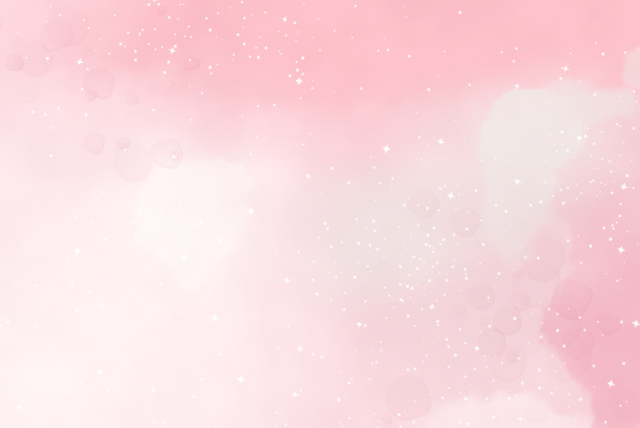
This background is drawn by a Shadertoy shader. Its source:

```glsl
// Pale pink watercolour sky with soft clouds, round paint blots, dust and sparkles.
#define WARP 0.17
#define FRAY 0.085
#define GRAIN 0.050
#define TERRACES 16.0
#define DUST_CELL 0.027
#define DUST_SIZE 0.0036
#define STAR_CELL 0.155
#define STAR_SIZE 0.0150
#define BLOT_COUNT 44
#define BLOT_TINT 0.38

const vec3 MILK  = vec3(1.00, 0.935, 0.946);
const vec3 WHITE = vec3(1.00, 0.978, 0.980);
const vec3 PETAL = vec3(0.978, 0.855, 0.876);
const vec3 BLUSH = vec3(0.988, 0.748, 0.785);
const vec3 ROSE  = vec3(0.952, 0.705, 0.760);
const vec3 MAUVE = vec3(0.955, 0.830, 0.853);
const vec3 PEARL = vec3(0.935, 0.908, 0.898);

float hash(vec2 p) {
    return fract(sin(dot(p, vec2(127.1, 311.7))) * 43758.5453);
}

vec2 hash2(vec2 p) {
    return vec2(hash(p), hash(p + 37.3));
}

float noise(vec2 p) {
    vec2 i = floor(p), f = fract(p);
    f = f * f * (3.0 - 2.0 * f);
    return mix(mix(hash(i), hash(i + vec2(1, 0)), f.x),
               mix(hash(i + vec2(0, 1)), hash(i + vec2(1, 1)), f.x), f.y);
}

float fbm(vec2 p) {
    float sum = 0.0, amp = 0.5;
    for (int i = 0; i < 5; i++) {
        sum += amp * noise(p);
        p = mat2(1.6, 1.2, -1.2, 1.6) * p + 5.2;
        amp *= 0.5;
    }
    return sum;
}

// Elliptic stain: one inside, fading to zero across its softness
float wash(vec2 p, vec2 centre, vec2 radius, float softness) {
    float d = length((p - centre) / radius);
    return 1.0 - smoothstep(1.0 - softness, 1.0 + softness, d);
}

float bell(vec2 p, vec2 centre, vec2 spread) {
    vec2 d = (p - centre) / spread;
    return exp(-dot(d, d));
}

// Large colour fields, from the paper up to the cloud edges
vec3 paint(vec2 p) {
    vec2 q = p + WARP * (vec2(fbm(p * 4.5), fbm(p * 4.5 + 19.7)) - 0.48);
    vec2 s = mix(p, q, 0.7);
    q += FRAY * (vec2(fbm(p * 15.0 + 3.1), fbm(p * 15.0 + 41.3)) - 0.48);
    vec3 col = mix(MILK, PETAL, smoothstep(0.35, 0.95, s.x));
    col = mix(col, PETAL, 0.6 * bell(s, vec2(0.0, 0.76), vec2(0.40, 0.25)));
    col = mix(col, WHITE, 0.5 * bell(s, vec2(0.0, 0.10), vec2(0.28, 0.20)));
    // Blush across the top, sagging toward the middle
    float sag = 0.81 - 0.12 * exp(-pow((q.x - 0.85) / 0.34, 2.0));
    float top = mix(smoothstep(-0.26, 0.17, s.y - sag), smoothstep(-0.05, 0.06, q.y - sag), 0.25);
    col = mix(col, BLUSH, top * mix(0.40, 0.97, smoothstep(0.0, 0.42, q.x)));
    // Muted middle and lower right
    col = mix(col, MAUVE, 0.85 * wash(s, vec2(1.16, 0.36), vec2(0.32, 0.27), 0.5));
    col = mix(col, PEARL, 0.65 * wash(s, vec2(0.92, 0.44), vec2(0.18, 0.13), 0.8));
    col = mix(col, PEARL, 0.30 * wash(s, vec2(1.10, 0.63), vec2(0.16, 0.13), 0.7));
    // Rose bank on the right
    float bank = mix(smoothstep(-0.07, 0.12, q.x - 1.32),
                     smoothstep(-0.008, 0.015, q.x - 1.31 - 0.03 * sin(q.y * 19.0)), 0.55);
    bank *= 1.0 - smoothstep(0.46, 0.86, q.y);
    bank *= smoothstep(-0.03, 0.06, q.y);
    col = mix(col, ROSE, bank * mix(0.92, 0.52, smoothstep(0.22, 0.5, q.y)));
    // Bright clouds
    float cloud = wash(q, vec2(1.25, 0.69), vec2(0.12, 0.10), 0.09);
    cloud = max(cloud, 0.70 * wash(q, vec2(1.22, 0.54), vec2(0.08, 0.14), 0.25));
    cloud = max(cloud, 0.75 * wash(q, vec2(1.37, 0.77), vec2(0.11, 0.06), 0.25));
    cloud = max(cloud, 0.6 * wash(q, vec2(1.48, 0.86), vec2(0.05, 0.05), 0.25));
    col = mix(col, PEARL, 0.45 * wash(s, vec2(1.28, 0.66), vec2(0.17, 0.16), 0.5));
    col = mix(col, PEARL, 0.75 * cloud);
    col = mix(col, WHITE, 0.45 * wash(q, vec2(0.47, 0.49), vec2(0.125, 0.13), 0.1));
    col = mix(col, WHITE, 0.55 * wash(s, vec2(0.45, 0.48), vec2(0.16, 0.15), 0.7));
    col = mix(col, MILK, 0.7 * wash(q, vec2(1.16, 0.02), vec2(0.18, 0.07), 0.3));
    // Terraced pigment, like layers dried one over another
    float level = fbm(p * 8.0) * TERRACES;
    float layer = floor(level) + smoothstep(0.85, 1.0, fract(level));
    return col + GRAIN * vec3(0.6, 1.0, 0.9) * (layer / TERRACES - 0.46);
}

// Round stains gathered at upper left and lower right, darker along one rim
float blots(vec2 p) {
    float ink = 0.0;
    vec2 wobble = p + 0.012 * (vec2(noise(p * 35.0), noise(p * 35.0 + 9.0)) - 0.5);
    for (int i = 0; i < BLOT_COUNT; i++) {
        vec2 seed = vec2(float(i), 4.7);
        vec2 h = hash2(seed) + hash2(seed + 11.0) - 1.0;
        vec2 centre = i % 2 == 0 ? vec2(0.17, 0.77) + h * vec2(0.36, 0.34)
                                 : vec2(1.18, 0.27) + h * vec2(0.36, 0.36);
        float r = mix(0.012, 0.058, pow(hash(seed + 23.0), 1.5));
        vec2 d = wobble - centre;
        float gap = length(d) - r;
        float rim = exp(-abs(gap) / 0.005) * smoothstep(-r, r, d.x - d.y);
        float body = 1.0 - smoothstep(-0.0015, 0.0015, gap);
        ink += body * (0.30 + 0.5 * rim) * mix(0.3, 1.0, hash(seed + 31.0));
    }
    return min(ink, 1.0);
}

// One turned sheet of fine white specks, thickest in drifting bands
float dust(vec2 p, float px, float turn) {
    float density = 0.05 + 0.30 * bell(p, vec2(0.56, 0.92), vec2(0.25, 0.16))
        + 0.42 * bell(p, vec2(0.98, 0.42), vec2(0.20, 0.15))
        + 0.36 * bell(p, vec2(1.42, 0.60), vec2(0.12, 0.22))
        + 0.28 * bell(p, vec2(1.10, 0.12), vec2(0.25, 0.14));
    vec2 g = mat2(cos(turn), sin(turn), -sin(turn), cos(turn)) * p / DUST_CELL + 40.0 * turn;
    vec2 id = floor(g);
    vec2 d = (fract(g) - mix(vec2(0.15), vec2(0.85), hash2(id))) * DUST_CELL;
    float r = DUST_SIZE * mix(0.3, 1.0, pow(hash(id + 51.0), 1.5));
    return step(hash(id + 71.0), density) * (1.0 - smoothstep(r - px, r + px, length(d)));
}

// Four-pointed sparkles with concave sides
float sparkles(vec2 p, float px) {
    vec2 id = floor(p / STAR_CELL), h = hash2(id + 3.0);
    vec2 d = (fract(p / STAR_CELL) - mix(vec2(0.15), vec2(0.85), h)) * STAR_CELL;
    d = abs(mat2(0.97, 0.24, -0.24, 0.97) * d);
    float r = STAR_SIZE * mix(0.45, 1.0, hash(id + 13.0));
    float reach = pow(sqrt(d.x) + sqrt(d.y), 2.0);
    float shape = 1.0 - smoothstep(r - 2.0 * px, r + 2.0 * px, reach);
    float glow = 0.45 * exp(-dot(d, d) / (r * r * 0.2));
    return step(hash(id + 91.0), 0.45) * max(glow, shape);
}

void mainImage(out vec4 fragColor, in vec2 fragCoord) {
    float px = 1.0 / iResolution.y;
    vec2 p = fragCoord * px;
    vec3 col = paint(p);
    col = mix(col, col * vec3(0.94, 0.78, 0.83), BLOT_TINT * blots(p));
    col = mix(col, vec3(1.0), 0.85 * max(dust(p, px, 0.5), dust(p, px, 1.2)));
    col = mix(col, vec3(1.0), 0.9 * sparkles(p, px));
    fragColor = vec4(clamp(col, 0.0, 1.0), 1.0);
}
```
